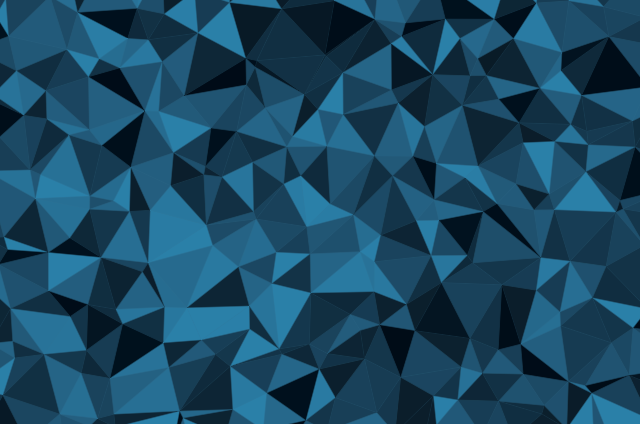
Reproduce this background procedurally as a Shadertoy shader.

```glsl
const int REACH = 3;         // search radius in cells
const float DENSITY = 11.7;  // cells per canvas height
const float FAR = 1e9;

vec3 hash32(vec2 p) {
    vec3 q = fract(p.xyx * vec3(0.1031, 0.1030, 0.0973));
    q += dot(q, q.yxz + 33.33);
    return fract((q.xxy + q.yzz) * q.zyx);
}

// Scattered vertex: position in xy, exact fraction for the tone in z
vec3 site(vec2 cell) {
    vec3 h = hash32(cell + 57.0);
    return vec3(cell + h.xy, floor(h.z * 1024.0) / 1024.0);
}

float cross2(vec2 u, vec2 v) {
    return u.x * v.y - u.y * v.x;
}

// Closest site to q that is not q itself
vec3 nearestSite(vec2 q, vec2 home) {
    vec3 found = vec3(0.0);
    float best = FAR;
    for (int j = -REACH; j <= REACH; j++)
    for (int i = -REACH; i <= REACH; i++) {
        vec3 s = site(home + vec2(i, j));
        float d = dot(s.xy - q, s.xy - q);
        if (d > 1e-8 && d < best) { best = d; found = s; }
    }
    return found;
}

// Delaunay apex left of edge a-b: the site seeing it under the widest angle
vec3 apex(vec3 a, vec3 b, vec2 home) {
    vec3 found = a;
    float best = FAR;
    for (int j = -REACH; j <= REACH; j++)
    for (int i = -REACH; i <= REACH; i++) {
        vec3 s = site(home + vec2(i, j));
        float area = cross2(b.xy - a.xy, s.xy - a.xy);
        if (area > 1e-5) {
            float cotangent = dot(a.xy - s.xy, b.xy - s.xy) / area;
            if (cotangent < best) { best = cotangent; found = s; }
        }
    }
    return found;
}

// Signed distance from edge a-b, positive on its left
float edgeDistance(vec2 p, vec2 a, vec2 b) {
    return cross2(b - a, p - a) / max(length(b - a), 1e-5);
}

// Ramp from near black to bright blue, spaced by area share
vec3 ramp(float t) {
    vec3 col = mix(vec3(0.00, 0.045, 0.09), vec3(0.00, 0.065, 0.115), smoothstep(0.0, 0.05, t));
    col = mix(col, vec3(0.04, 0.11, 0.16), clamp((t - 0.05) / 0.06, 0.0, 1.0));
    col = mix(col, vec3(0.06, 0.17, 0.24), clamp((t - 0.11) / 0.15, 0.0, 1.0));
    col = mix(col, vec3(0.10, 0.26, 0.36), clamp((t - 0.26) / 0.25, 0.0, 1.0));
    col = mix(col, vec3(0.14, 0.37, 0.50), clamp((t - 0.51) / 0.24, 0.0, 1.0));
    return mix(col, vec3(0.165, 0.50, 0.66), clamp((t - 0.75) / 0.20, 0.0, 1.0));
}

vec3 facetColor(vec3 a, vec3 b, vec3 c) {
    return ramp(fract(a.z + b.z + c.z));
}

void mainImage(out vec4 fragColor, in vec2 fragCoord) {
    vec2 p = fragCoord / iResolution.y * DENSITY;
    vec2 home = floor(p);

    // Start on a sure edge, turned so that p lies on its left
    vec3 a = nearestSite(p, home);
    vec3 b = nearestSite(a.xy, home);
    if (cross2(b.xy - a.xy, p - a.xy) < 0.0) {
        vec3 swapped = a;
        a = b;
        b = swapped;
    }

    // Walk across edges to the triangle that holds p
    vec3 c = apex(a, b, home);
    for (int i = 0; i < 10; i++) {
        if (cross2(c.xy - b.xy, p - b.xy) < 0.0) a = c;
        else if (cross2(a.xy - c.xy, p - c.xy) < 0.0) b = c;
        else break;
        c = apex(a, b, home);
    }
    vec3 col = facetColor(a, b, c);

    // Closest edge
    float dist = edgeDistance(p, a.xy, b.xy);
    float distBC = edgeDistance(p, b.xy, c.xy);
    float distCA = edgeDistance(p, c.xy, a.xy);
    vec3 from = a, to = b;
    if (distBC < dist) { dist = distBC; from = b; to = c; }
    if (distCA < dist) { dist = distCA; from = c; to = a; }

    // Soften the seam and add a faint pale line
    float seam = DENSITY * max(0.0022, 0.7 / iResolution.y);
    if (dist < seam) {
        vec3 beyond = apex(to, from, home);
        float nearness = 1.0 - smoothstep(-seam, seam, dist);
        col = mix(col, facetColor(from, to, beyond), nearness);
        col = mix(col, vec3(0.20, 0.44, 0.55), 0.36 * nearness);
    }
    fragColor = vec4(col, 1.0);
}
```
